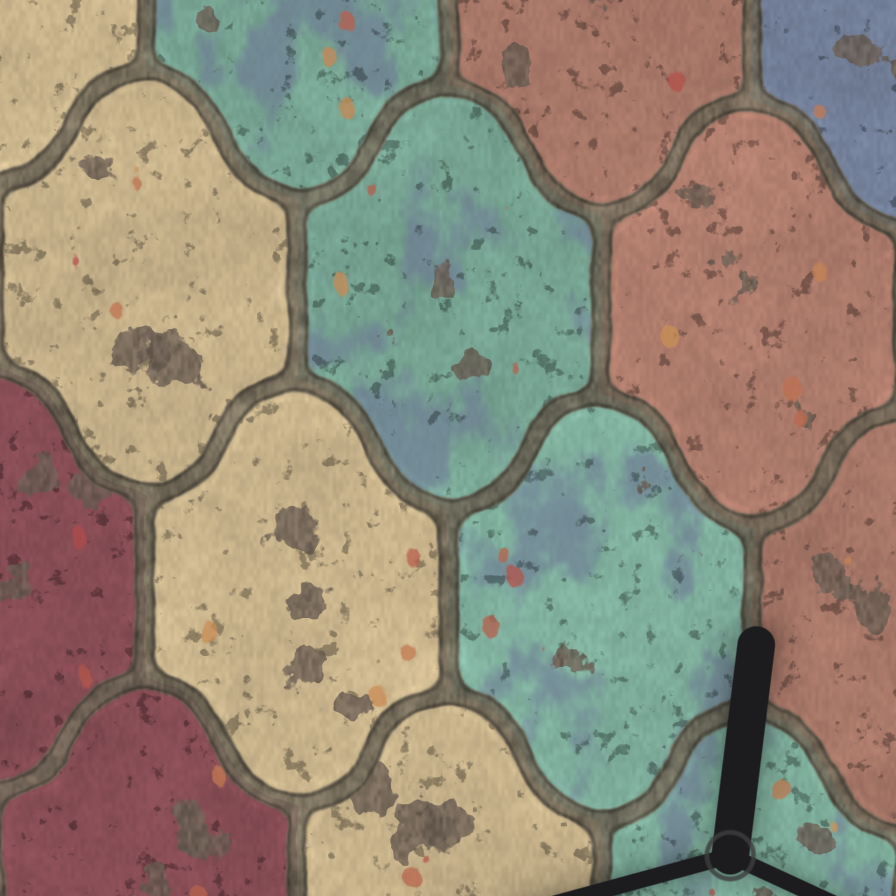
Give the GLSL for this pattern, as a Shadertoy shader.

```glsl
const vec2 PITCH = vec2(0.3385, 0.339);     // tile spacing across, down
const vec2 CENTER = vec2(0.501, 0.668);     // middle of tile (0, 0)
const float TILT = 0.05;                    // slope of the rows
const float TOP = 0.238;                    // half height at the tip
const float SHOULDER = 0.101;               // half height of the straight side
const float LOBE = 0.016;                   // swing of the S-shaped edges
const float GROUT = 0.0115;                 // half width of the joint
const float WOBBLE = 0.009;
const int CHIPS = 4;
const int FLECKS = 4;

const vec3 RED = vec3(0.51, 0.29, 0.32);
const vec3 SAND = vec3(0.76, 0.68, 0.53);
const vec3 TEAL = vec3(0.48, 0.66, 0.59);
const vec3 CLAY = vec3(0.66, 0.47, 0.41);
const vec3 BLUE = vec3(0.46, 0.51, 0.61);
const vec3 JOINT = vec3(0.43, 0.40, 0.34);
const vec3 BARE = vec3(0.41, 0.36, 0.32);
const vec3 STAND = vec3(0.11, 0.11, 0.12);

float hash(vec2 p) {
    vec3 h = fract(p.xyx * 0.1031);
    h += dot(h, h.yzx + 33.33);
    return fract((h.x + h.y) * h.z);
}

vec2 hash2(vec2 p) { return vec2(hash(p), hash(p + 57.3)); }

float noise(vec2 p) {
    vec2 c = floor(p), f = fract(p);
    f = f * f * (3.0 - 2.0 * f);
    return mix(mix(hash(c), hash(c + vec2(1, 0)), f.x),
               mix(hash(c + vec2(0, 1)), hash(c + 1.0), f.x), f.y);
}

float fbm(vec2 p) {
    float sum = 0.0, gain = 0.533;
    for (int k = 0; k < 4; k++) {
        sum += gain * noise(p);
        p = mat2(1.6, 1.2, -1.2, 1.6) * p + 7.1;
        gain *= 0.5;
    }
    return sum;
}

// Distance inward from the edge of an interlocking lobed hexagon
float tileDepth(vec2 p) {
    vec2 q = vec2(sqrt(p.x * p.x + 0.0001), abs(p.y));
    vec2 tip = vec2(0.0, TOP);
    vec2 edge = vec2(0.5 * PITCH.x, SHOULDER) - tip;
    float len = length(edge);
    vec2 dir = edge / len;
    float t = clamp(dot(q - tip, dir) / len, 0.0, 1.0);
    float slant = LOBE * sin(6.2832 * t) - dot(q - tip, vec2(-dir.y, dir.x));
    float side = 0.5 * PITCH.x - q.x;
    float h = max(0.02 - abs(slant - side), 0.0) / 0.02;
    return min(slant, side) - 0.005 * h * h;
}

float segment(vec2 p, vec2 a, vec2 b) {
    vec2 d = b - a;
    return length(p - a - d * clamp(dot(p - a, d) / dot(d, d), 0.0, 1.0));
}

vec3 glaze(float column) {
    vec3 palette[5] = vec3[5](RED, SAND, TEAL, CLAY, BLUE);
    return palette[int(mod(column + 2.0, 5.0))];
}

void mainImage(out vec4 fragColor, in vec2 fragCoord) {
    vec2 uv = fragCoord / iResolution.y;
    float px = 1.0 / iResolution.y;

    // Tilted, slightly uneven lattice
    vec2 q = uv - CENTER;
    q.y += TILT * q.x;
    q += WOBBLE * (vec2(fbm(uv * 22.0), fbm(uv * 22.0 + 31.0)) - 0.5);

    // Deepest tile of the two nearest rows
    float depth = -1.0;
    vec2 id = vec2(0), local = vec2(0);
    for (int k = 0; k < 2; k++) {
        float row = floor(-q.y / PITCH.y) + float(k);
        float column = floor(q.x / PITCH.x - 0.5 * row + 0.5);
        vec2 p = q - PITCH * vec2(column + 0.5 * row, -row);
        float d = tileDepth(p);
        if (d > depth) { depth = d; id = vec2(column, row); local = p; }
    }

    // Mottled glaze with fine grain
    float cloud = fbm(uv * 11.0 + 3.0);
    float rough = fbm(uv * 48.0);
    float grain = noise(uv * vec2(260.0, 130.0));
    float isTeal = 1.0 - step(0.01, distance(glaze(id.x), TEAL));
    vec3 tile = glaze(id.x) * (0.97 + 0.06 * hash(id));
    tile *= 0.85 + 0.14 * cloud + 0.09 * rough + 0.09 * grain;
    float stain = smoothstep(0.52, 0.72, fbm(uv * vec2(17.0, 13.0) + 9.0));
    tile = mix(tile, vec3(0.43, 0.48, 0.58), 0.65 * isTeal * stain);
    tile *= 1.0 - 0.3 * smoothstep(0.66, 0.78, fbm(uv * 62.0 + 19.0));

    // Chips down to the bare body, and flecks of stray paint
    for (int k = 0; k < CHIPS; k++) {
        vec2 seed = id * 13.0 + float(k) * 3.7 + 90.0;
        vec2 spot = (hash2(seed) - 0.5) * vec2(0.22, 0.3);
        float size = mix(0.004, 0.028, hash(seed + 4.0)) * (1.0 - 0.4 * isTeal);
        float d = length(local - spot) - size + 0.07 * (fbm(uv * 38.0 + 5.0) - 0.5);
        tile = mix(tile, BARE * (0.85 + 0.3 * grain), 0.8 * (1.0 - smoothstep(-px, px + 0.002, d)));
    }
    for (int k = 0; k < FLECKS; k++) {
        vec2 seed = id * 17.0 + float(k) * 5.3 + 140.0;
        vec2 spot = (hash2(seed) - 0.5) * vec2(0.26, 0.3);
        float d = length((local - spot) * vec2(1.0, 0.7)) - 0.009 * hash(seed + 2.0) + 0.012 * (rough - 0.5);
        vec3 paint = mix(vec3(0.68, 0.28, 0.28), vec3(0.80, 0.58, 0.34), hash(seed + 8.0));
        tile = mix(tile, paint, 0.75 * (1.0 - smoothstep(-px, px + 0.001, d)));
    }

    // Worn pale rim and gritty joint
    float rim = depth - GROUT - 0.005;
    tile *= 1.0 + 0.14 * (rough - 0.3) * exp(-rim * rim / 0.00001);
    vec3 joint = mix(JOINT, glaze(id.x), 0.12) * (0.65 + 0.5 * rough + 0.2 * grain);
    float lip = depth - GROUT + 0.003;
    joint *= 1.0 - 0.25 * exp(-lip * lip / 0.000006);
    vec3 color = mix(joint, tile, smoothstep(-px - 0.001, px + 0.001, depth - GROUT));

    // Dark three-legged stand over the floor
    vec2 hub = vec2(0.815, 0.045);
    float stand = segment(uv, hub, vec2(0.844, 0.28)) - 0.021;
    for (int k = 0; k < 2; k++) {
        vec2 foot = hub + vec2(mix(-0.22, 0.13, float(k)), -0.06);
        stand = min(stand, segment(uv, hub, foot) - 0.009);
    }
    color *= 1.0 - 0.25 * exp(-max(stand, 0.0) * 70.0);
    color = mix(color, STAND, 1.0 - smoothstep(-px, px, stand));
    float knob = length(uv - hub) - 0.026;
    color = mix(color, vec3(0.24), 0.8 * (1.0 - smoothstep(px, 0.003 + px, abs(knob))));

    fragColor = vec4(color, 1.0);
}
```
